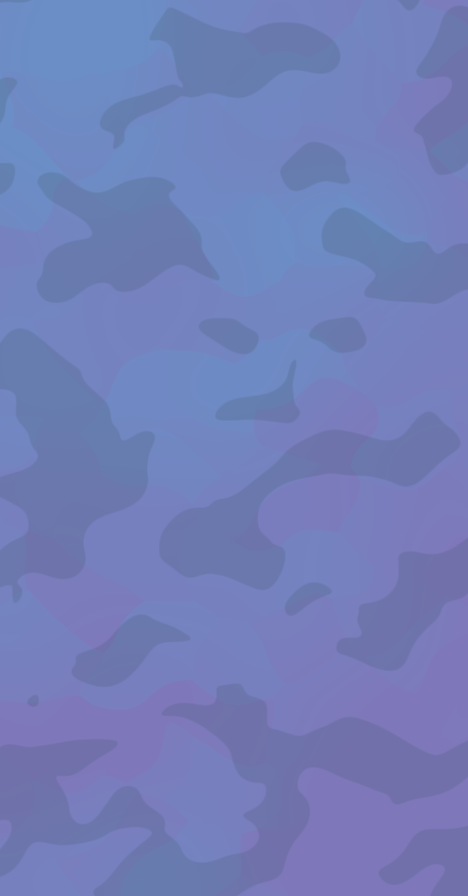
Write a Shadertoy shader that draws this pattern.

```glsl
const vec3 VIOLET      = vec3(0.495, 0.470, 0.730);
const vec3 SKY         = vec3(0.420, 0.555, 0.775);
const vec3 VIOLET_DARK = vec3(0.442, 0.440, 0.665);
const vec3 SKY_DARK    = vec3(0.385, 0.510, 0.695);

const vec2  CELL_SCALE   = vec2(10.0, 13.0);  // tint patches per canvas height
const float CELL_TINT    = 0.42;              // tint spread between patches
const vec2  SHADE_SCALE  = vec2(7.0, 13.0);   // dark patches, along and across
const float SHADE_TILT   = 0.30;              // radians, rising to the right
const float SHADE_LEVEL  = 0.10;              // higher gives fewer dark patches
const float WARP         = 0.010;

vec2 hash2(vec2 p) {
    vec3 q = fract(p.xyx * vec3(0.1031, 0.1030, 0.0973));
    q += dot(q, q.yzx + 33.33);
    return fract((q.xx + q.yz) * q.zy);
}

float gradientDot(vec2 cell, vec2 offset, vec2 corner) {
    float angle = 6.2832 * hash2(cell + corner + 57.0).x;
    return dot(vec2(cos(angle), sin(angle)), offset - corner);
}

float gradientNoise(vec2 p) {
    vec2 i = floor(p), f = fract(p);
    vec2 u = f * f * f * (f * (f * 6.0 - 15.0) + 10.0);
    float low  = mix(gradientDot(i, f, vec2(0, 0)), gradientDot(i, f, vec2(1, 0)), u.x);
    float high = mix(gradientDot(i, f, vec2(0, 1)), gradientDot(i, f, vec2(1, 1)), u.x);
    return mix(low, high, u.y);
}

// Layered sines that round and bend the outlines
vec2 warp(vec2 p) {
    vec2 w = sin(p.yx * vec2(31.0, 37.0) + vec2(1.3, 4.1));
    w += 0.6 * sin(p.yx * vec2(67.0, 59.0) + p * 25.0 + vec2(2.7, 0.4));
    return p + WARP * w;
}

// Cellular patches: one random value per cell, blended only at the border
float cellTint(vec2 p, float pixel) {
    vec2 base = floor(p);
    float d1 = 9.0, d2 = 9.0, tint1 = 0.0, tint2 = 0.0;
    for (int y = -1; y <= 1; y++)
    for (int x = -1; x <= 1; x++) {
        vec2 cell = base + vec2(x, y);
        float d = length(cell + hash2(cell) - p);
        float tint = hash2(cell + 19.0).y;
        if (d < d1) {
            d2 = d1; tint2 = tint1;
            d1 = d;  tint1 = tint;
        } else if (d < d2) {
            d2 = d; tint2 = tint;
        }
    }
    return mix(tint2, tint1, smoothstep(-pixel, pixel, d2 - d1));
}

float glow(vec2 p, vec2 center, vec2 radius) {
    vec2 d = (p - center) / radius;
    return exp(-dot(d, d));
}

// Broad drift from violet (0) to sky (1)
float broadTint(vec2 uv, vec2 p) {
    float t = 0.14 + 0.50 * smoothstep(0.20, 0.58, uv.y);
    t -= 0.30 * smoothstep(0.55, 1.0, uv.x);
    t += 0.35 * glow(uv, vec2(0.10, 0.95), vec2(0.30, 0.13));
    t += 0.35 * glow(uv, vec2(0.72, 0.76), vec2(0.25, 0.07));
    t += 0.35 * glow(uv, vec2(0.30, 0.02), vec2(0.35, 0.10));
    return t + 0.30 * gradientNoise(p * 5.0 + 3.0);
}

// Elongated dark patches with crisp, wavy outlines
float shadeMask(vec2 p) {
    float c = cos(SHADE_TILT), s = sin(SHADE_TILT);
    vec2 q = vec2(c * p.x + s * p.y, c * p.y - s * p.x) * SHADE_SCALE;
    float n = gradientNoise(q + 11.0) + 0.35 * gradientNoise(q * 2.1 + 40.0);
    float edge = max(fwidth(n), 0.001);
    return smoothstep(-edge, edge, n - SHADE_LEVEL);
}

void mainImage(out vec4 fragColor, in vec2 fragCoord) {
    vec2 uv = fragCoord / iResolution.xy;
    vec2 p = fragCoord / iResolution.y;
    vec2 bent = warp(p);

    float pixel = 1.5 * CELL_SCALE.y / iResolution.y;
    float tint = broadTint(uv, p);
    tint += CELL_TINT * (cellTint(bent * CELL_SCALE, pixel) - 0.5);
    tint = clamp(tint, 0.0, 1.0);

    vec3 light = mix(VIOLET, SKY, tint);
    vec3 dark = mix(VIOLET_DARK, SKY_DARK, tint);
    fragColor = vec4(mix(light, dark, shadeMask(bent)), 1.0);
}
```
